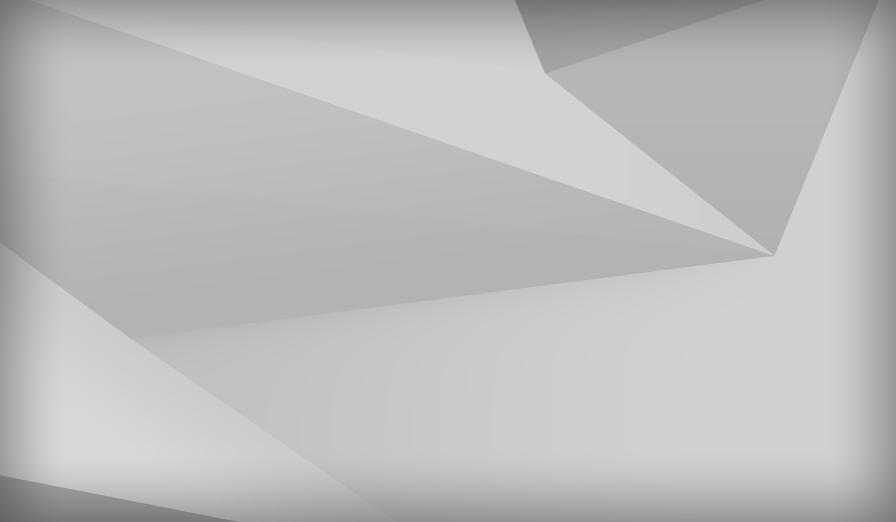
A Shadertoy shader for this background:

```glsl
// Grey folded-paper facets meeting at a point, with a soft dark border.

const vec2 SIZE = vec2(1.718, 1.0);

// Signed distance to the line a-b, positive on the right when going from a to b.
float side(vec2 p, vec2 a, vec2 b) {
    vec2 dir = normalize(b - a);
    return dot(p - a, vec2(dir.y, -dir.x));
}

// Antialiased coverage of a signed distance, positive inside.
float cover(float d) {
    return clamp(0.5 + d * iResolution.y, 0.0, 1.0);
}

void mainImage(out vec4 fragColor, in vec2 fragCoord) {
    vec2 p = fragCoord / iResolution.xy * SIZE;

    // Corners shared by several facets
    vec2 apex = vec2(1.485, 0.510);
    vec2 fold = vec2(1.045, 0.859);
    vec2 topLeft = vec2(0.056, 1.0);
    vec2 elbow = vec2(0.2506, 0.351);

    float aboveLower = side(p, apex, elbow);
    float aboveUpper = side(p, apex, topLeft);
    float leftOfRidge = side(p, vec2(1.685, 1.0), apex);

    // Wide right facet, shaded under the fold
    float shade = 0.755 + 0.06 * smoothstep(0.25, 1.4, p.x);
    shade -= 0.035 * exp(-abs(aboveLower) / 0.035) * smoothstep(1.55, 1.2, p.x);

    // Long grey wedge with a faint crease
    float wedge = 0.70 + 0.05 * smoothstep(0.0, 0.5, aboveLower);
    wedge += 0.008 * cover(side(p, apex, vec2(0.0, 0.671)));
    shade = mix(shade, wedge, cover(min(aboveLower, -aboveUpper)));

    // Pale upper band
    float band = 0.825 - 0.02 * smoothstep(1.0, 1.5, p.x);
    band -= 0.008 * cover(side(p, fold, topLeft));
    shade = mix(shade, band, cover(min(aboveUpper, leftOfRidge)));

    // Dark facet at the upper right, darker above its crease
    float dark = 0.695 + 0.02 * smoothstep(0.5, 0.85, p.y);
    float crease = side(p, vec2(1.465, 1.0), fold);
    dark = mix(dark, 0.645 - 0.12 * crease, cover(crease));
    float darkArea = min(side(p, apex, fold), leftOfRidge);
    darkArea = min(darkArea, -side(p, vec2(0.987, 1.0), fold));
    shade = mix(shade, dark, cover(darkArea));

    // Pale facet at the lower left
    float belowElbow = side(p, elbow, vec2(0.761, 0.0));
    float lowLeft = max(side(p, vec2(0.0, 0.535), elbow), belowElbow);
    shade = mix(shade, 0.80 + 0.045 * smoothstep(0.0, 0.2, lowLeft), cover(lowLeft));

    // Dark sliver in the bottom corner
    float corner = side(p, vec2(0.0, 0.0895), vec2(0.459, 0.0));
    shade = mix(shade, 0.66, cover(corner));

    // Soft inset shadow around the border
    vec2 edge = smoothstep(-0.14, 0.14, min(p, SIZE - p));
    shade *= 1.0 - 0.55 * (1.0 - edge.x * edge.y);

    fragColor = vec4(vec3(shade), 1.0);
}
```
